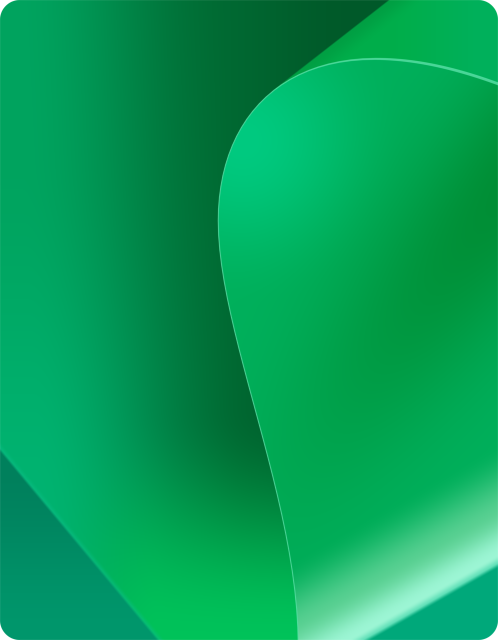
This background is drawn by a Shadertoy shader. Its source:

```glsl
// A curled green paper sheet over a teal ground, with a pale sheen on its lower roll.
// The curl outline is three cubic Beziers (distance plus crossing parity); the other
// edges are straight lines, and each surface is shaded by layered smooth gradients.

const int STEPS = 24;
const float CORNER = 0.031;

vec2 bezier(vec2 a, vec2 b, vec2 c, vec2 d, float t) {
    float s = 1.0 - t;
    return s*s*s*a + 3.0*s*s*t*b + 3.0*s*t*t*c + t*t*t*d;
}

float segmentDistance(vec2 p, vec2 a, vec2 b) {
    vec2 ab = b - a, ap = p - a;
    return length(ap - ab * clamp(dot(ap, ab) / dot(ab, ab), 0.0, 1.0));
}

// x: distance to the curve, y: -1 for an odd count of crossings to the left of p
vec2 curveField(vec2 p, vec2 a, vec2 b, vec2 c, vec2 d) {
    vec2 field = vec2(1e3, 1.0), from = a;
    for (int i = 1; i <= STEPS; i++) {
        vec2 to = bezier(a, b, c, d, float(i) / float(STEPS));
        field.x = min(field.x, segmentDistance(p, from, to));
        if ((from.y > p.y) != (to.y > p.y)) {
            float crossX = mix(from.x, to.x, (p.y - from.y) / (to.y - from.y));
            if (crossX < p.x) field.y = -field.y;
        }
        from = to;
    }
    return field;
}

// Signed distance to a line, positive on the left of a -> b
float lineSide(vec2 p, vec2 a, vec2 b) {
    vec2 dir = normalize(b - a);
    return dot(p - a, vec2(-dir.y, dir.x));
}

// Signed distance to the curl, positive inside
float curlDistance(vec2 p) {
    vec2 crest = vec2(0.586, 0.908), waist = vec2(0.341, 0.655);
    vec2 top = curveField(p, vec2(0.781, 0.868), vec2(0.716, 0.892), vec2(0.651, 0.908), crest);
    vec2 bend = curveField(p, crest, vec2(0.430, 0.908), vec2(0.341, 0.805), waist);
    vec2 side = curveField(p, waist, vec2(0.341, 0.479), vec2(0.466, 0.219), vec2(0.466, -0.009));
    return -top.y * bend.y * side.y * min(top.x, min(bend.x, side.x));
}

float fadeOut(float near, float far, float x) {
    return 1.0 - smoothstep(near, far, x);
}

float cover(float dist, float softness) {
    return smoothstep(-softness, softness, dist);
}

vec3 groundColor(vec2 p) {
    vec3 left = mix(vec3(0.0, 0.59, 0.42), vec3(0.0, 0.50, 0.36), smoothstep(0.0, 0.28, p.y));
    return mix(left, vec3(0.0, 0.66, 0.48), smoothstep(0.3, 0.6, p.x));
}

// Rear sheet: lit on the left, deep shade in the hollow, warm bounce at the bottom
vec3 backColor(vec2 p, float edge) {
    vec3 lit = mix(vec3(0.0, 0.70, 0.44), vec3(0.0, 0.64, 0.37), smoothstep(0.2, 0.75, p.y));
    vec3 shade = mix(vec3(0.0, 0.42, 0.20), vec3(0.0, 0.35, 0.16), smoothstep(0.3, 0.55, p.x));
    vec3 color = mix(lit, shade, smoothstep(0.02, 0.36, p.x - 0.05 * (1.0 - p.y)));
    float bounce = fadeOut(0.0, 0.36, p.y) * smoothstep(0.05, 0.25, p.x);
    color = mix(color, vec3(0.0, 0.76, 0.35), bounce);
    return mix(color, vec3(0.04, 0.74, 0.52), 0.6 * fadeOut(0.0, 0.009, edge));
}

vec3 flapColor(vec2 p, float fold) {
    vec3 color = mix(vec3(0.0, 0.68, 0.29), vec3(0.0, 0.69, 0.36), smoothstep(0.6, 0.78, p.x));
    return mix(color, vec3(0.0, 0.60, 0.25), 0.7 * fadeOut(0.0, 0.035, -fold));
}

// Front face: mint upper left, diagonal shade on the right, sheen along the roll
vec3 curlColor(vec2 p, float roll) {
    float fromMint = length(p - vec2(0.38, 0.78));
    vec3 color = mix(vec3(0.0, 0.79, 0.50), vec3(0.0, 0.69, 0.36), smoothstep(0.0, 0.26, fromMint));
    float band = lineSide(p, vec2(0.50, 0.38), vec2(0.80, 0.72));
    float shade = exp(-band * band / 0.02) * smoothstep(0.25, 0.85, p.x);
    color = mix(color, vec3(0.0, 0.55, 0.20), shade);
    color = mix(color, vec3(0.36, 0.82, 0.58), fadeOut(0.06, 0.165, roll));
    color = mix(color, vec3(0.61, 0.96, 0.83), fadeOut(0.015, 0.075, roll));
    return mix(color, vec3(0.25, 0.83, 0.66), 0.7 * fadeOut(0.0, 0.014, roll));
}

void mainImage(out vec4 fragColor, in vec2 fragCoord) {
    vec2 p = fragCoord / iResolution.y;
    vec2 size = vec2(iResolution.x / iResolution.y, 1.0);
    float pixel = 1.0 / iResolution.y;

    float edge = lineSide(p, vec2(0.0, 0.297), vec2(0.247, 0.0));
    float roll = lineSide(p, vec2(0.573, 0.0), vec2(0.779, 0.117));
    float fold = lineSide(p, vec2(0.449, 0.876), vec2(0.608, 1.0));
    float curl = curlDistance(p);

    // Layers from back to front
    vec3 color = groundColor(p);
    float backMask = cover(edge, 0.002 + 0.5 * pixel) * fadeOut(0.47, 0.48, p.x * step(p.y, 0.5));
    color = mix(color, backColor(p, edge), backMask);
    color = mix(color, flapColor(p, fold), cover(-fold, pixel) * step(0.86, p.y));
    float rollMask = cover(roll, 0.003 + 0.5 * pixel);
    color = mix(color, curlColor(p, roll), cover(curl, 0.7 * pixel) * rollMask);

    // Pale rim, thicker toward the upper right
    float rimWidth = mix(0.0008, 0.0022, smoothstep(0.4, 0.75, p.x) * step(0.5, p.y));
    float rim = 1.0 - cover(abs(curl) - rimWidth, 0.7 * pixel);
    color = mix(color, vec3(0.36, 0.88, 0.66), 0.8 * rim * rollMask);

    // Rounded white corners
    vec2 q = abs(p - 0.5 * size) - 0.5 * size + CORNER;
    float card = length(max(q, 0.0)) - CORNER;
    fragColor = vec4(mix(color, vec3(1.0), cover(card, 0.7 * pixel)), 1.0);
}
```
